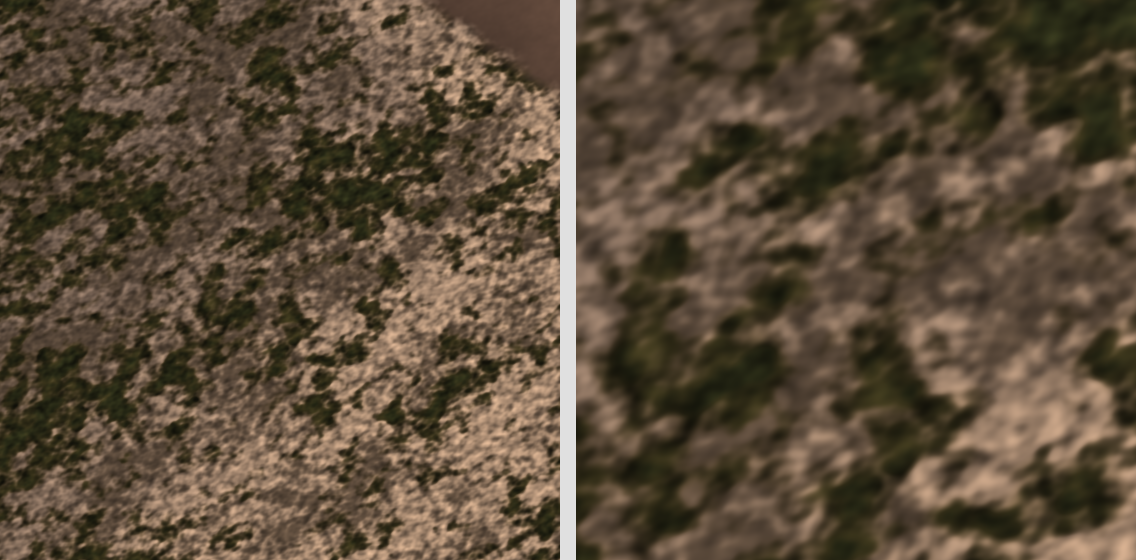
Left, the full canvas; right, a detail of the centre.
Reproduce this texture procedurally as a Shadertoy shader.

```glsl
#define SOIL_LIT vec3(0.665, 0.545, 0.445)
#define SOIL_SHADE vec3(0.465, 0.385, 0.33)
#define SCRUB vec3(0.285, 0.23, 0.18)
#define DRY_GRASS vec3(0.295, 0.235, 0.15)
#define GRASS vec3(0.165, 0.15, 0.075)
#define TRACK vec3(0.36, 0.27, 0.22)
#define PATCH_SCALE 4.5
#define TUFT_SCALE 17.0
#define GRAIN_SCALE 48.0
#define GRAIN_CONTRAST 0.48
#define SLOPE_DIR vec2(0.87, 0.49)

vec2 hashGradient(vec2 cell) {
    vec3 h = fract(cell.xyx * vec3(0.1031, 0.1030, 0.0973));
    h += dot(h, h.yzx + 33.33);
    float angle = 6.2832 * fract((h.x + h.y) * h.z);
    return vec2(cos(angle), sin(angle));
}

float gradientNoise(vec2 p) {
    vec2 i = floor(p), f = p - i;
    vec2 u = f * f * f * (f * (f * 6.0 - 15.0) + 10.0);
    vec2 e = vec2(1.0, 0.0);
    float a = dot(hashGradient(i), f);
    float b = dot(hashGradient(i + e.xy), f - e.xy);
    float c = dot(hashGradient(i + e.yx), f - e.yx);
    float d = dot(hashGradient(i + e.xx), f - e.xx);
    return mix(mix(a, b, u.x), mix(c, d, u.x), u.y);
}

float fbm(vec2 p, int octaves) {
    float sum = 0.0, amplitude = 1.0;
    for (int i = 0; i < octaves; i++) {
        sum += amplitude * gradientNoise(p);
        p = mat2(1.6, 1.2, -1.2, 1.6) * p + 17.3;
        amplitude *= 0.5;
    }
    return sum;
}

void mainImage(out vec4 fragColor, in vec2 fragCoord) {
    vec2 uv = fragCoord / iResolution.y;

    // Growth follows the slope, so noise is stretched along it
    vec2 slope = vec2(dot(uv, SLOPE_DIR), dot(uv, vec2(-SLOPE_DIR.y, SLOPE_DIR.x)));
    vec2 stretched = slope * vec2(1.0, 1.5) + 5.0;
    float patches = fbm(stretched * PATCH_SCALE, 3);
    float thicket = fbm(stretched * PATCH_SCALE * 1.3 + 41.0, 3);
    float tufts = fbm(stretched * TUFT_SCALE, 3);
    float litter = fbm(stretched * TUFT_SCALE * 1.2 + 73.0, 3);
    float grain = fbm(stretched * GRAIN_SCALE, 2);

    // Distance past the edge of the track in the upper right corner
    float trackDist = dot(uv - vec2(0.755, 1.0), vec2(0.57, 0.82)) + 0.012 * patches;
    float rim = exp(-pow((trackDist + 0.06) / 0.06, 2.0));

    // Sunlight grows toward the lower right
    float sun = dot(uv - 0.5, vec2(0.75, -0.65)) + 0.16 * patches;
    float lit = clamp(smoothstep(-0.38, 0.36, sun) + 0.4 * rim, 0.0, 1.0);

    // Bare ground
    vec3 color = mix(SOIL_SHADE, SOIL_LIT, lit);
    color *= 1.0 + GRAIN_CONTRAST * grain + 0.16 * litter;

    // Dry scrub over the ground
    float belt = exp(-pow((uv.y - 0.27 - 0.55 * uv.x) / 0.16, 2.0));
    float bias = 0.16 * (0.45 - lit) + 0.1 * belt - 0.2 * rim;
    float scrub = smoothstep(-0.3, 0.32, 0.6 * thicket + 0.5 * litter - 0.3 * grain + bias);
    color = mix(color, SCRUB * (1.0 + 0.45 * grain), 0.82 * scrub);

    // Grass gathers in a diagonal belt, with a dry fringe around each tuft
    float cover = 0.55 * patches + 0.65 * tufts - 0.25 * grain + bias;
    float fringe = smoothstep(-0.12, 0.2, cover);
    float grass = smoothstep(0.0, 0.32, cover + 0.12 * litter);
    vec3 blades = GRASS * (1.0 + 0.7 * grain + 0.4 * litter);
    blades.r *= 1.0 - 0.15 * smoothstep(0.25, 0.55, cover);
    color = mix(color, DRY_GRASS * (1.0 + 0.45 * grain), 0.65 * fringe);
    color = mix(color, blades, 0.95 * grass);

    // Smooth shaded track
    vec3 track = TRACK * (0.88 + max(trackDist, 0.0) + 0.12 * patches + 0.05 * grain);
    color = mix(color, track, smoothstep(-0.015, 0.02, trackDist + 0.015 * tufts));

    fragColor = vec4(clamp(color, 0.0, 1.0), 1.0);
}
```
